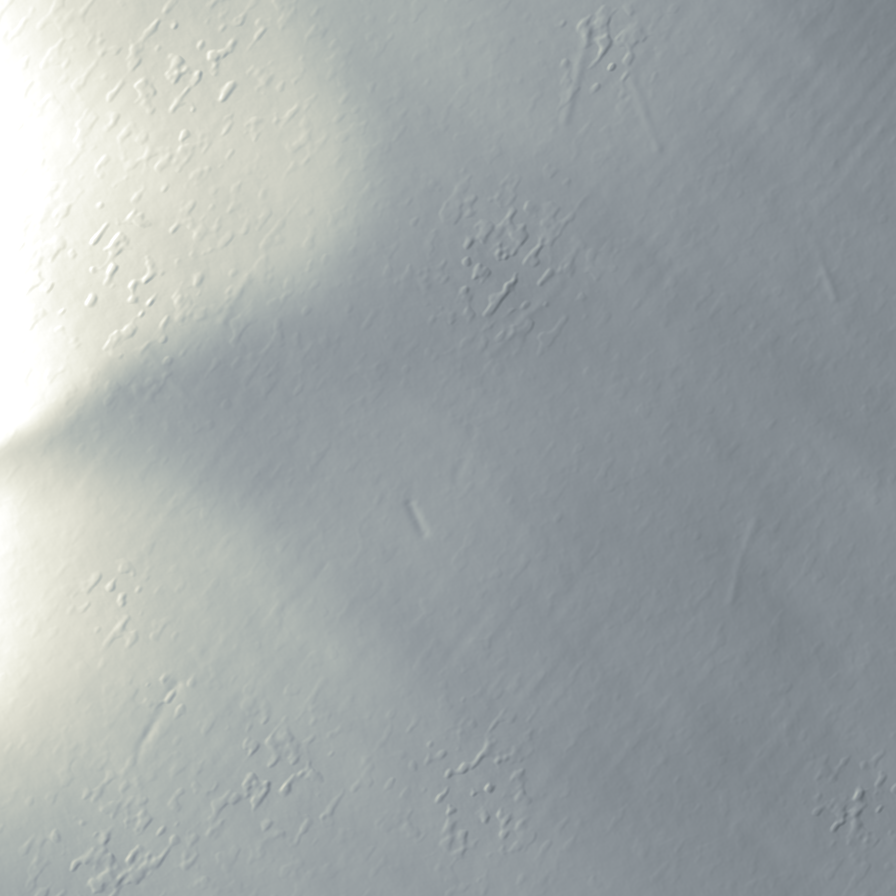
Give the GLSL for this texture, as a Shadertoy shader.

```glsl
// Rough hand-trowelled plaster wall, lit by a strong glow from the left edge.
#define GRAIN_SCALE 85.0
#define GRAIN_DEPTH 0.058
#define GROOVE_DEPTH 0.045
#define CHIP_SCALE 110.0
#define CHIP_DEPTH 0.23
#define SCRATCH_WIDTH 0.0055
#define SCRATCH_DEPTH 0.13
#define STREAK_AMOUNT 0.035
#define MOTTLE_AMOUNT 0.050
#define EMBOSS_STEP 0.0016
#define LIGHT_DIR vec2(0.94, -0.34)

const int PATCHES = 10;
const int SCRATCHES = 12;

// Worn patches: centre and radius
const vec3 patches[PATCHES] = vec3[](
    vec3(0.22, 0.92, 0.09), vec3(0.665, 0.95, 0.055), vec3(0.14, 0.69, 0.09),
    vec3(0.56, 0.71, 0.08), vec3(0.13, 0.325, 0.045), vec3(0.185, 0.23, 0.03),
    vec3(0.31, 0.13, 0.07), vec3(0.53, 0.115, 0.075), vec3(0.13, 0.03, 0.09),
    vec3(0.96, 0.10, 0.05));

// Tool marks: start and end
const vec4 scratches[SCRATCHES] = vec4[](
    vec4(0.457, 0.434, 0.474, 0.406), vec4(0.843, 0.420, 0.815, 0.330),
    vec4(0.278, 0.690, 0.250, 0.640), vec4(0.550, 0.605, 0.625, 0.685),
    vec4(0.705, 0.910, 0.735, 0.835), vec4(0.910, 0.730, 0.930, 0.670),
    vec4(0.655, 0.960, 0.630, 0.865), vec4(0.198, 0.238, 0.152, 0.150),
    vec4(0.365, 0.370, 0.315, 0.315), vec4(0.430, 0.710, 0.500, 0.630),
    vec4(0.160, 0.615, 0.215, 0.550), vec4(0.528, 0.520, 0.510, 0.460));

// Relief of each mark: positive for ridges, negative for gouges
const float markRelief[SCRATCHES] = float[](
    -1.5, 0.5, 0.7, 0.5, 0.5, 0.5, 0.8, -1.0, -0.35, 0.3, 0.35, -0.4);

float hash(vec2 p) {
    return fract(sin(dot(p, vec2(127.1, 311.7))) * 43758.5453);
}

float noise(vec2 p) {
    vec2 i = floor(p), f = fract(p);
    f = f * f * (3.0 - 2.0 * f);
    return mix(mix(hash(i), hash(i + vec2(1, 0)), f.x),
               mix(hash(i + vec2(0, 1)), hash(i + vec2(1, 1)), f.x), f.y);
}

float fbm(vec2 p) {
    float sum = 0.0, amp = 0.5;
    for (int i = 0; i < 4; i++) {
        sum += amp * noise(p);
        p = mat2(1.6, 1.2, -1.2, 1.6) * p + 7.3;
        amp *= 0.5;
    }
    return sum;
}

float segmentDistance(vec2 p, vec2 a, vec2 b) {
    vec2 pa = p - a, ba = b - a;
    return length(pa - ba * clamp(dot(pa, ba) / dot(ba, ba), 0.0, 1.0));
}

// How worn the surface is at a point
float wear(vec2 p) {
    float w = 0.09 + 0.13 * smoothstep(0.55, 0.15, p.x) * smoothstep(0.45, 0.7, p.y);
    for (int i = 0; i < PATCHES; i++) {
        vec2 d = (p - patches[i].xy) / patches[i].z;
        w += 0.7 * exp(-1.2 * dot(d, d));
    }
    return min(w, 1.0);
}

// Surface height: grain, bumps, grooves, flecks and broken tool marks
float relief(vec2 p, float worn) {
    float h = GRAIN_DEPTH * (0.8 + 0.8 * worn) * fbm(p * GRAIN_SCALE);
    h += GRAIN_DEPTH * noise(p * 0.4 * GRAIN_SCALE);
    vec2 falling = mat2(0.6, -0.8, 0.8, 0.6) * p;
    h += GROOVE_DEPTH * smoothstep(0.3, 0.8, noise(p * 7.0)) * noise(falling * vec2(9.0, 95.0));
    vec2 q = mat2(0.8, 0.6, -0.6, 0.8) * p * vec2(CHIP_SCALE, 0.6 * CHIP_SCALE);
    float fleck = 0.75 * noise(q) + 0.25 * noise(q * 1.9 + 5.0);
    h += CHIP_DEPTH * worn * smoothstep(0.54, 0.88, fleck);
    vec2 bent = p + 0.006 * (vec2(noise(p * 30.0), noise(p * 30.0 + 9.0)) - 0.5);
    float marks = 0.0;
    for (int i = 0; i < SCRATCHES; i++) {
        vec4 s = scratches[i];
        float d = segmentDistance(bent, s.xy, s.zw) / SCRATCH_WIDTH;
        marks += markRelief[i] * exp(-d * d);
    }
    return h + SCRATCH_DEPTH * marks * (0.25 + noise(p * 55.0));
}

// Broad light: grey base, shadowed hollow and two glowing swells
float broadLight(vec2 p) {
    float light = mix(0.655, 0.543, smoothstep(0.2, 0.88, p.x));
    light += 0.05 * smoothstep(0.6, 1.0, p.y) * smoothstep(1.0, 0.78, p.x);
    light += 0.08 * exp(-p.x / 0.13) * smoothstep(0.0, 0.3, p.y);
    float hollow = segmentDistance(p, vec2(0.29, 0.54), vec2(0.56, 0.64)) / 0.11;
    light -= 0.04 * exp(-hollow * hollow);

    float soft = 0.015 + 0.11 * p.x;
    float upper = smoothstep(-soft, soft + 0.02, p.y - 0.505 - 0.48 * p.x);
    upper *= 1.0 - smoothstep(0.33, 0.46, p.x + 0.3 * max(p.y - 0.8, 0.0));
    upper *= mix(1.0, 0.6, smoothstep(0.82, 1.0, p.y));
    light += upper * (0.09 + 0.25 * exp(-p.x / 0.17));

    float lower = 1.0 - smoothstep(0.43, 0.56, dot(p, vec2(0.735, 0.678)));
    lower *= 1.0 - smoothstep(0.42, 0.56, p.y);
    lower *= smoothstep(-0.08, 0.34, p.y);
    return light + lower * (0.02 + 0.23 * exp(-p.x / 0.19));
}

// Cool grey in shade, warm cream in light, white at the brightest
vec3 plasterColor(float light) {
    float red = -0.03 * (1.0 - smoothstep(0.68, 0.88, light));
    float blue = mix(0.022, -0.05, smoothstep(0.55, 0.87, light));
    blue *= 1.0 - smoothstep(0.9, 1.06, light);
    return light + vec3(red, 0.0, blue);
}

void mainImage(out vec4 fragColor, in vec2 fragCoord) {
    vec2 p = fragCoord / iResolution.xy;
    vec2 warp = vec2(fbm(p * 6.0), fbm(p * 6.0 + 19.0)) - 0.47;
    float light = broadLight(p + 0.05 * warp);

    // Uneven tone and diagonal trowel streaks
    light += MOTTLE_AMOUNT * (fbm(p * 5.0 + 3.0) - 0.47);
    vec2 along = mat2(0.71, 0.71, -0.71, 0.71) * (p + 0.05 * warp);
    light += STREAK_AMOUNT * (fbm(along * vec2(5.0, 26.0)) - 0.47);

    // Side light on the relief
    float worn = wear(p);
    vec2 e = EMBOSS_STEP * LIGHT_DIR;
    light += relief(p + e, worn) - relief(p - e, worn);

    fragColor = vec4(clamp(plasterColor(light), 0.0, 1.0), 1.0);
}
```
